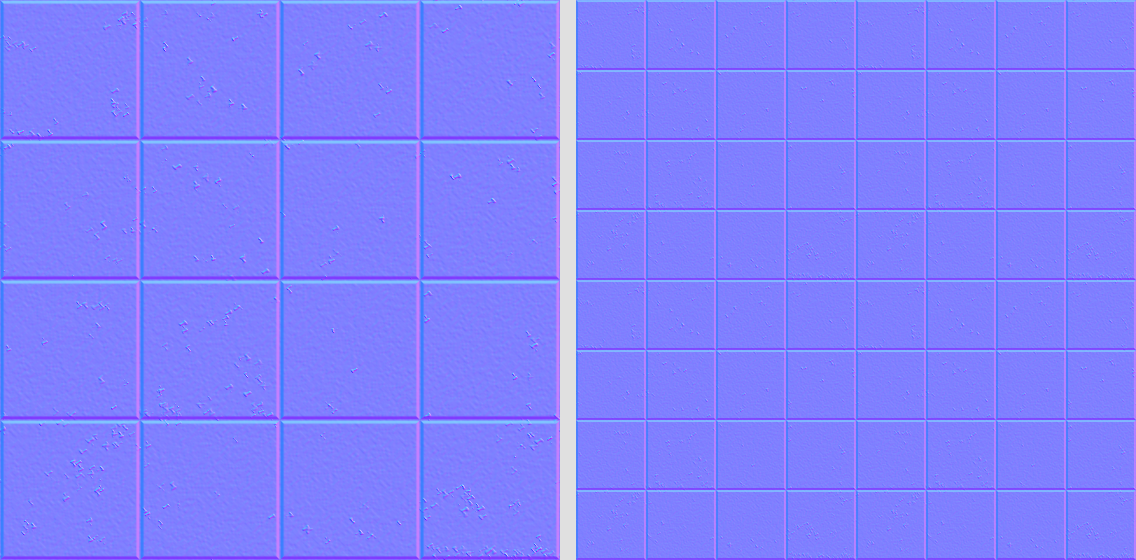
Left: one tile. Right: repeated 2 by 2.
Give the GLSL for this texture map, as a Shadertoy shader.

```glsl
// Tangent-space normal map of a 4 by 4 grid of square tiles with mitred bevels.
// Bevel slopes come from the distance to the tile sides; faint plaster grain and
// clustered cellular bumps form a wrapping height field that is differentiated.

const float TILES = 4.0;            // tiles across and down
const float BEVEL_WIDTH = 0.029;    // in tile units
const float BEVEL_SOFTNESS = 0.012; // in tile units
const float GROOVE_WIDTH = 0.009;   // flat bottom of the joint, in tile units
const float BEVEL_SLOPE = 0.53;

const float GRAIN_CELLS = 160.0;    // per canvas side, before the diagonal turn
const float GRAIN_HEIGHT = 0.00027; // heights in canvas units
const float BUMP_CELLS = 96.0;      // a multiple of TILES
const float BUMP_HEIGHT = 0.0014;
const float BUMP_DENSITY = 0.6;
const float BUMP_WARP = 0.3;        // raggedness of the bumps, in bump cells
const float CLUSTER_CELLS = 24.0;
const float SAMPLE_STEP = 0.0009;   // step of the height derivative
const float TAU = 6.283185;

// Amount of bumps per tile, bottom row first
const float WEAR[16] = float[16](
    0.40, 0.25, 0.12, 1.00,
    0.12, 0.60, 0.12, 0.15,
    0.20, 0.20, 0.20, 0.15,
    0.70, 0.20, 0.12, 0.12);

// Three random values per lattice cell
vec3 hashCell(vec2 cell, uint seed) {
    uvec3 v = uvec3(uint(cell.x), uint(cell.y), seed);
    v = v * 1664525u + 1013904223u;
    v.x += v.y * v.z; v.y += v.z * v.x; v.z += v.x * v.y;
    v ^= v >> 16u;
    v.x += v.y * v.z; v.y += v.z * v.x; v.z += v.x * v.y;
    return vec3(v >> 8u) / 16777216.0;
}

// Value noise that wraps after a whole number of cells
float wrapNoise(vec2 p, float period, uint seed) {
    vec2 cell = floor(p), f = p - cell;
    f = f * f * f * (f * (f * 6.0 - 15.0) + 10.0);
    vec2 lo = mod(cell, period), hi = mod(cell + 1.0, period);
    float bottom = mix(hashCell(lo, seed).x, hashCell(vec2(hi.x, lo.y), seed).x, f.x);
    float top = mix(hashCell(vec2(lo.x, hi.y), seed).x, hashCell(hi, seed).x, f.x);
    return mix(bottom, top, f.y);
}

// Two octaves; the integer turn of the first lattice keeps it seamless
float grain(vec2 uv) {
    vec2 turned = vec2(uv.x - uv.y, uv.x + uv.y);
    return wrapNoise(turned * GRAIN_CELLS, GRAIN_CELLS, 1u)
         + wrapNoise(uv * GRAIN_CELLS, GRAIN_CELLS, 2u);
}

// Sparse ragged bumps gathered in clusters
float bumps(vec2 uv) {
    vec2 p = uv * BUMP_CELLS;
    p += BUMP_WARP * sin(TAU * (vec2(83.0, 71.0) * uv.yx + vec2(29.0, -37.0) * uv));
    vec2 base = floor(p);
    float height = 0.0;
    for (int y = -1; y <= 1; y++)
    for (int x = -1; x <= 1; x++) {
        vec2 cell = base + vec2(x, y);
        vec2 wrapped = mod(cell, BUMP_CELLS);
        vec3 rnd = hashCell(wrapped, 3u);
        vec2 tile = floor(wrapped * TILES / BUMP_CELLS);
        float wear = WEAR[int(tile.x + TILES * tile.y)];
        float cluster = wrapNoise(wrapped * CLUSTER_CELLS / BUMP_CELLS, CLUSTER_CELLS, 4u);
        float chance = BUMP_DENSITY * wear * smoothstep(0.45, 0.85, cluster);
        if (rnd.z < chance) {
            vec3 shape = hashCell(wrapped, 5u);
            float radius = mix(0.35, 0.70, shape.x);
            vec2 offset = p - cell - mix(vec2(0.2), vec2(0.8), rnd.xy);
            offset.x *= mix(0.8, 1.3, shape.y);
            float dome = max(0.0, 1.0 - dot(offset, offset) / (radius * radius));
            height += dome * dome * mix(0.4, 1.1, shape.z);
        }
    }
    return height;
}

float surfaceHeight(vec2 uv) {
    return GRAIN_HEIGHT * grain(uv) + BUMP_HEIGHT * bumps(uv);
}

// Outward slope of the tile rim, zero on the face and in the joint
vec2 bevelNormal(vec2 uv, float pixel) {
    vec2 local = fract(uv * TILES) - 0.5;
    vec2 inset = 0.5 - abs(local);
    float d = min(inset.x, inset.y);
    float soft = max(BEVEL_SOFTNESS, pixel);
    float rim = smoothstep(0.0, max(GROOVE_WIDTH, pixel), d)
              * (1.0 - smoothstep(BEVEL_WIDTH - soft, BEVEL_WIDTH + soft * 0.5, d));
    float onTopOrBottom = smoothstep(-pixel, pixel, inset.x - inset.y);
    return BEVEL_SLOPE * rim * sign(local) * vec2(1.0 - onTopOrBottom, onTopOrBottom);
}

void mainImage(out vec4 fragColor, in vec2 fragCoord) {
    vec2 uv = fragCoord / iResolution.xy;
    float pixel = TILES / iResolution.y;

    // Surface detail from central differences
    vec2 e = vec2(SAMPLE_STEP, 0.0);
    vec2 gradient = vec2(surfaceHeight(uv + e.xy) - surfaceHeight(uv - e.xy),
                         surfaceHeight(uv + e.yx) - surfaceHeight(uv - e.yx)) / (2.0 * SAMPLE_STEP);

    // The rim is smoother than the face
    vec2 bevel = bevelNormal(uv, pixel);
    float face = 1.0 - 0.75 * min(1.0, length(bevel) / BEVEL_SLOPE);
    vec2 normal = clamp(bevel - gradient * face, -0.6, 0.6);

    // Encode with a saturated blue channel
    fragColor = vec4(0.5 + 0.5 * normal, 1.0, 1.0);
}
```
